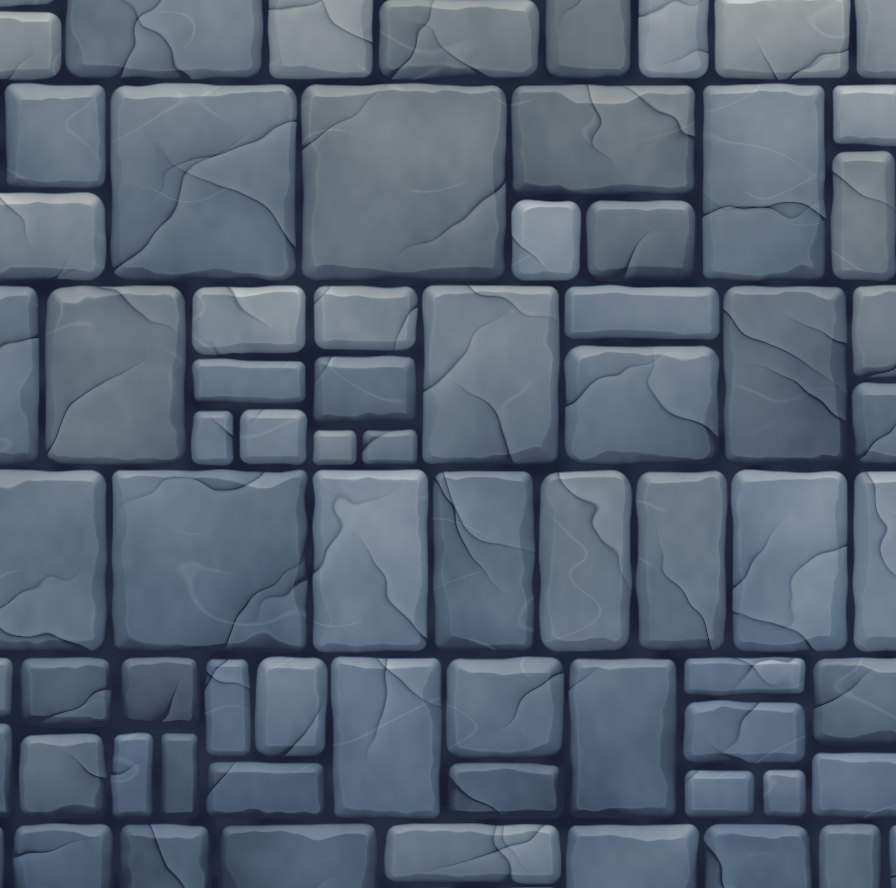
A WebGL 2 fragment shader for this texture:

```glsl
#version 300 es
precision highp float;

uniform vec2 u_resolution;
out vec4 fragColor;

float hash(vec2 p) {
    return fract(sin(dot(p, vec2(127.1, 311.7))) * 43758.5);
}

float noise(vec2 p) {
    vec2 i = floor(p), f = fract(p);
    f = f * f * (3.0 - 2.0 * f);
    return mix(mix(hash(i), hash(i + vec2(1, 0)), f.x),
               mix(hash(i + vec2(0, 1)), hash(i + 1.0), f.x), f.y);
}

float fbm(vec2 p) {
    float sum = 0.0, amp = 0.53;
    for (int i = 0; i < 4; i++) {
        sum += amp * noise(p);
        p = mat2(1.6, 1.2, -1.2, 1.6) * p + 7.3;
        amp *= 0.5;
    }
    return sum;
}

// Independent random values for one stone
float pick(vec2 id, float channel) {
    return hash(id + channel * vec2(17.3, 5.7));
}

float courseEdge(float k) {
    return 0.06 + 0.21 * k + 0.04 * (hash(vec2(k, 4.7)) - 0.5);
}

// Splits a course again and again into stones; returns the stone's id
vec2 findStone(vec2 p, out vec2 lo, out vec2 hi) {
    float k = floor((p.y - 0.06) / 0.21);
    k += step(courseEdge(k + 1.0), p.y) - step(p.y, courseEdge(k));
    lo = vec2(-0.12, courseEdge(k));
    hi = vec2(u_resolution.x / u_resolution.y + 0.12, courseEdge(k + 1.0));
    vec2 id = vec2(k + 3.0, 1.0);
    for (int i = 0; i < 9; i++) {
        vec2 size = hi - lo;
        float longest = max(size.x, size.y);
        float splitChance = 3.7 * sqrt(size.x * size.y) - 0.1;
        if (longest < 0.09 || (longest < 0.36 && pick(id, 1.0) > splitChance)) break;
        vec2 cut = mix(lo, hi, mix(0.32, 0.68, pick(id, 2.0)));
        bool upright = size.x * (0.75 + 0.5 * pick(id, 3.0)) > size.y;
        bool after = upright ? p.x > cut.x : p.y > cut.y;
        if (upright) { if (after) lo.x = cut.x; else hi.x = cut.x; }
        else { if (after) lo.y = cut.y; else hi.y = cut.y; }
        id.y = 2.0 * id.y + (after ? 1.0 : 0.0);
    }
    return id;
}

// Dark joint, slate blues, pale grey highlight
vec3 slate(float t) {
    vec3 c = mix(vec3(0.08, 0.10, 0.17), vec3(0.25, 0.30, 0.37), clamp(t, 0.0, 1.0));
    c = mix(c, vec3(0.36, 0.42, 0.48), clamp(t - 1.0, 0.0, 1.0));
    c = mix(c, vec3(0.48, 0.53, 0.58), clamp(t - 2.0, 0.0, 1.0));
    c = mix(c, vec3(0.62, 0.65, 0.67), clamp(t - 3.0, 0.0, 1.0));
    return mix(c, vec3(0.80, 0.83, 0.85), clamp(t - 4.0, 0.0, 1.0));
}

// Tone change from a few tapering cracks with a lit lip and a shaded flank
float cracks(vec2 local, vec2 halfSize, vec2 id, vec2 p, float px) {
    float tone = 0.0, reach = length(halfSize);
    float warp = 0.05 * (noise(p * 11.0) - 0.5) + 0.016 * (noise(p * 37.0) - 0.5);
    for (float k = 0.0; k < 3.0; k++) {
        if (pick(id, 20.0 + k) > 0.2 + 3.2 * reach) continue;
        float angle = mix(0.3, 1.1, pick(id, 24.0 + k));
        if (pick(id, 28.0 + k) < 0.4) angle = 3.14 - angle;
        vec2 dir = vec2(cos(angle), sin(angle));
        float s = dot(local, vec2(-dir.y, dir.x)) + warp
                - reach * 1.3 * (pick(id, 32.0 + k) - 0.5);
        float along = dot(local, dir) / reach * (pick(id, 36.0 + k) < 0.5 ? -1.0 : 1.0);
        float fade = 1.0 - smoothstep(-0.4, 0.35 + 0.5 * pick(id, 40.0 + k), along);
        float side = smoothstep(-px, px, s);
        tone += fade * (0.75 * (1.0 - side) * exp(min(s, 0.0) / 0.005)
                      - 0.45 * side * exp(-max(s, 0.0) / 0.03)
                      - 1.2 * exp(-abs(s - 0.001) / (0.0005 + 0.0014 * fade)));
    }
    return tone;
}

void main() {
    vec2 p = gl_FragCoord.xy / u_resolution.y;
    float px = 1.0 / u_resolution.y;
    vec2 lo, hi;
    vec2 id = findStone(p, lo, hi);
    vec2 local = p - 0.5 * (lo + hi), halfSize = 0.5 * (hi - lo) - 0.0036;
    float shortest = min(halfSize.x, halfSize.y);

    // Rounded, slightly worn outline
    float radius = min(0.4 * shortest, 0.009 + 0.012 * pick(id, 5.0));
    vec2 q = abs(local) - halfSize;
    vec2 corner = q + radius;
    float depth = radius - length(max(corner, 0.0)) - min(max(corner.x, corner.y), 0.0);
    depth += 0.004 * (noise(p * 32.0) - 0.5);

    // Painted face: vertical light, mottling, cracks and hairline scratches
    float face = 2.5 + 1.3 * (pick(id, 6.0) - 0.5) + 1.1 * (p.y - 0.5);
    face += 0.25 * local.y / halfSize.y + 1.3 * (fbm(p * 9.0 + id * 0.37) - 0.5);
    face += 0.2 * (noise(p * vec2(90.0, 60.0)) - 0.5) - 0.4 * exp(-max(depth, 0.0) / 0.02);
    face += cracks(local, halfSize, id, p, px);
    float scratch = abs(noise(mat2(8.0, 9.0, -16.0, 14.0) * p + id) - 0.5);
    face += 0.4 * (1.0 - smoothstep(0.0, 0.025, scratch)) * smoothstep(0.55, 0.75, noise(p * 14.0 + 3.0));

    // Chipped bevel: bright top, dim sides, dark underside
    float chip = noise(p * 24.0 + id * 0.7);
    float bevel = min(0.32 * shortest, 0.005 + 0.015 * chip * chip + 0.004 * noise(p * 70.0));
    float sideways = smoothstep(-0.008, 0.008, q.x - q.y);
    float light = mix(local.y > 0.0 ? 1.15 : -0.75, local.x > 0.0 ? -0.5 : -0.2, sideways);
    float inner = smoothstep(bevel - 1.2 * px, bevel + 1.2 * px, depth);
    float tone = face + light * (1.0 - inner);
    tone += 0.55 * exp(-abs(depth - bevel) / 0.0016) * noise(p * 20.0 + 9.0);
    tone -= 0.9 * exp(-max(depth, 0.0) / 0.0025);

    // Joint between stones
    float joint = 0.05 + 0.35 * noise(p * 40.0);
    tone = mix(joint, max(tone, 0.3), smoothstep(-1.2 * px, 1.2 * px, depth));

    vec3 color = slate(tone);
    float warmth = (p.y - 0.5) + 0.6 * (pick(id, 7.0) - 0.5);
    color += vec3(0.035, 0.012, -0.03) * warmth * smoothstep(0.5, 2.0, tone);
    fragColor = vec4(color, 1.0);
}
```
